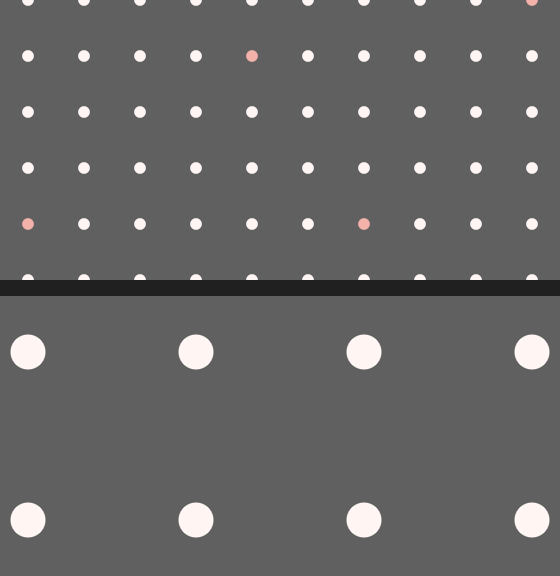
Top: the whole. Bottom: its middle third, enlarged.
This pattern is drawn by a Shadertoy shader. Its source:

```glsl
const vec3 GROUND_COLOR = vec3(0.378);
const vec3 DOT_COLOR = vec3(1.0, 0.965, 0.958);
const vec3 ACCENT_COLOR = vec3(0.953, 0.698, 0.667);

// Lengths are fractions of the canvas height
const float SPACING = 0.2;
const float DOT_RADIUS = 0.0208;

const float COLUMNS = 10.0;
const float ACCENT_ROWS = 5.0;
const int ACCENT_COUNT = 4;
const float ACCENT_SEED = 3.0;

float hash(vec2 p) {
    return fract(sin(dot(p, vec2(12.9898, 78.233))) * 43758.5453);
}

// One accent per band of columns, each at a random column and row above the lowest
vec2 accentCell(int index) {
    float band = float(index);
    float column = (band + hash(vec2(band, ACCENT_SEED))) * COLUMNS / float(ACCENT_COUNT);
    float row = 1.0 + hash(vec2(ACCENT_SEED, band + 0.5)) * ACCENT_ROWS;
    return floor(vec2(column, row));
}

float accentMask(vec2 cell) {
    float mask = 0.0;
    for (int i = 0; i < ACCENT_COUNT; i++) {
        vec2 offset = abs(cell - accentCell(i));
        mask = max(mask, 1.0 - step(0.5, max(offset.x, offset.y)));
    }
    return mask;
}

void mainImage(out vec4 fragColor, in vec2 fragCoord) {
    vec2 uv = fragCoord / iResolution.y;
    float pixel = 1.0 / iResolution.y;

    // Columns sit mid-cell; the first and last rows straddle the canvas edges
    vec2 grid = uv / SPACING + vec2(0.0, 0.5);
    vec2 cell = floor(grid);
    vec2 local = (fract(grid) - 0.5) * SPACING;

    // Round dot with a one-pixel soft edge
    float dist = length(local) - DOT_RADIUS;
    float coverage = clamp(0.5 - dist / pixel, 0.0, 1.0);

    vec3 dotColor = mix(DOT_COLOR, ACCENT_COLOR, accentMask(cell));
    fragColor = vec4(mix(GROUND_COLOR, dotColor, coverage), 1.0);
}
```
